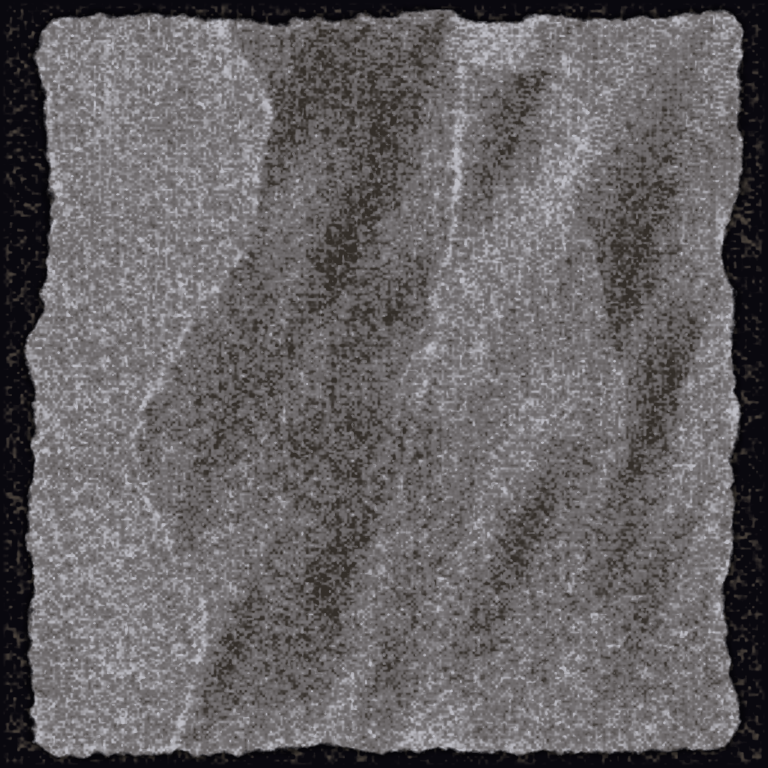
Reproduce this texture procedurally as a three.js fragment shader.

```glsl
varying vec2 vUv;

const vec3 GROUT = vec3(0.035, 0.03, 0.055);
const vec3 GROUT_GRIT = vec3(0.30, 0.27, 0.24);
const vec3 STONE_DARK = vec3(0.20, 0.18, 0.16);
const vec3 STONE_MID = vec3(0.43, 0.415, 0.42);
const vec3 STONE_LIGHT = vec3(0.74, 0.74, 0.77);
const float STREAK_TILT = 0.42;
const float GRAIN_SCALE = 300.0;
const float GRAIN_STRENGTH = 0.50;
const float EDGE_SOFTNESS = 0.003;

float hash(vec2 p) {
  return fract(sin(dot(p, vec2(127.1, 311.7))) * 43758.545);
}

float noise(vec2 p) {
  vec2 i = floor(p);
  vec2 f = fract(p);
  f = f * f * (3.0 - 2.0 * f);
  return mix(mix(hash(i), hash(i + vec2(1.0, 0.0)), f.x),
             mix(hash(i + vec2(0.0, 1.0)), hash(i + 1.0), f.x), f.y);
}

float fbm(vec2 p) {
  float sum = 0.0;
  float amp = 0.5;
  for (int i = 0; i < 4; i++) {
    sum += amp * noise(p);
    p = p * 2.03 + 17.3;
    amp *= 0.5;
  }
  return sum / 0.9375;
}

vec2 tilt(vec2 p) {
  float c = cos(STREAK_TILT);
  float s = sin(STREAK_TILT);
  return vec2(c * p.x - s * p.y, s * p.x + c * p.y);
}

// Soft ellipse lying along the streaks; size is half width, half length
float patchAt(vec2 p, vec2 centre, vec2 size) {
  vec2 q = tilt(p - centre) / size;
  return exp(-dot(q, q));
}

// Moves a boundary to x as y climbs from y0 to y1
float bend(float from, float y, float y0, float y1, float x) {
  return mix(from, x, smoothstep(y0, y1, y));
}

float leftRidge(float y) {
  float x = bend(0.228, y, 0.02, 0.15, 0.262);
  x = bend(x, y, 0.20, 0.28, 0.224);
  x = bend(x, y, 0.30, 0.37, 0.180);
  x = bend(x, y, 0.43, 0.62, 0.260);
  x = bend(x, y, 0.58, 0.70, 0.328);
  x = bend(x, y, 0.72, 0.85, 0.354);
  return bend(x, y, 0.85, 0.98, 0.288);
}

float middleRidge(float y) {
  float x = bend(0.512, y, 0.25, 0.60, 0.562);
  return bend(x, y, 0.58, 0.77, 0.598);
}

float rightRidge(float y) {
  float x = bend(0.825, y, 0.42, 0.68, 0.775);
  x = bend(x, y, 0.64, 0.75, 0.745);
  x = bend(x, y, 0.75, 0.84, 0.762);
  return bend(x, y, 0.86, 0.91, 0.700);
}

float line(float d, float width) {
  return exp(-d * d / (width * width));
}

// Inside distance of the chipped slab, positive on the stone
float slab(vec2 p) {
  float chipX = (noise(vec2(p.y * 13.0, floor(p.x + 0.5) * 9.0)) - 0.5) * 0.026;
  float chipY = (noise(vec2(p.x * 14.0, 31.0 + floor(p.y + 0.5) * 9.0)) - 0.5) * 0.018;
  float rough = (fbm(p * 55.0) - 0.5) * 0.016;
  float left = p.x - mix(0.036, 0.054, smoothstep(0.54, 0.60, p.y)) + chipX;
  float right = 0.960 - 0.012 * line(p.y - 0.68, 0.05) - 0.015 * line(p.y - 0.22, 0.05) - p.x + chipX;
  vec2 inset = vec2(min(left, right), min(p.y - 0.025, 0.978 - p.y) + chipY);
  vec2 corner = max(0.022 - inset, 0.0);
  return min(min(inset.x, inset.y), 0.022 - length(corner)) + rough;
}

void main() {
  vec2 p = vUv;
  vec2 warped = p + (vec2(fbm(p * 24.0), fbm(p * 24.0 + 50.0)) - 0.5) * 0.022;
  float leftD = warped.x - leftRidge(p.y);
  float middleD = warped.x - middleRidge(p.y);
  float rightD = warped.x - rightRidge(p.y);

  // Broad layers
  float leftSlab = 1.0 - smoothstep(-0.006, 0.006, leftD);
  float upper = smoothstep(0.40, 0.52, p.y);
  float plateau = smoothstep(-0.015, 0.02, middleD) * (1.0 - smoothstep(-0.006, 0.008, rightD));
  float tone = 0.43 + 0.055 * plateau * upper;
  tone += 0.09 * smoothstep(0.84, 0.96, p.x) + 0.07 * (1.0 - smoothstep(0.02, 0.13, p.y));

  // Dark and pale patches
  float dark = patchAt(warped, vec2(0.40, 0.87), vec2(0.045, 0.12));
  dark += patchAt(warped, vec2(0.49, 0.82), vec2(0.06, 0.18)) * 0.7;
  dark += patchAt(warped, vec2(0.645, 0.81), vec2(0.042, 0.12)) * 1.4 * smoothstep(-0.005, 0.01, middleD);
  dark += patchAt(warped, vec2(0.45, 0.65), vec2(0.035, 0.10));
  dark += patchAt(warped, vec2(0.53, 0.60), vec2(0.04, 0.07)) * 0.8;
  dark += patchAt(warped, vec2(0.29, 0.50), vec2(0.04, 0.11));
  dark += patchAt(warped, vec2(0.44, 0.40), vec2(0.06, 0.14)) * 0.6;
  dark += patchAt(warped, vec2(0.83, 0.68), vec2(0.05, 0.15)) * 0.8 * smoothstep(-0.004, 0.008, rightD);
  dark += patchAt(warped, vec2(0.86, 0.48), vec2(0.035, 0.10)) * 0.7;
  dark += patchAt(warped, vec2(0.70, 0.29), vec2(0.045, 0.16)) * 0.8;
  dark += patchAt(warped, vec2(0.41, 0.20), vec2(0.04, 0.14)) * 0.6;
  dark += patchAt(warped, vec2(0.30, 0.16), vec2(0.025, 0.08)) * 0.7;
  float pale = patchAt(warped, vec2(0.37, 0.68), vec2(0.03, 0.15));
  pale += patchAt(warped, vec2(0.30, 0.29), vec2(0.03, 0.10)) * 0.7;
  pale += patchAt(warped, vec2(0.72, 0.79), vec2(0.035, 0.10)) * 0.6;
  float topLedge = smoothstep(0.568, 0.585, warped.x) * (1.0 - smoothstep(0.74, 0.765, warped.x))
                 * smoothstep(-0.006, 0.008, warped.y - 0.925 + (p.x - 0.58) * 0.16);
  tone += (0.07 * pale - 0.15 * dark) * (1.0 - topLedge) + 0.10 * topLedge;

  // Slanted weathering on the exposed layers
  float streak = fbm(tilt(warped) * vec2(32.0, 7.0));
  tone += (streak - 0.5) * 0.30;
  tone = mix(tone, 0.51 + (fbm(p * 13.0) - 0.5) * 0.14, leftSlab);

  // Broken pale ridges
  float broken = smoothstep(0.25, 0.75, noise(p * 48.0));
  float ridges = line(leftD, 0.006) * 0.75;
  ridges += line(middleD, 0.006) * smoothstep(0.25, 0.5, p.y) * (1.0 - smoothstep(0.91, 0.94, p.y));
  ridges += line(rightD, 0.004) * upper * (1.0 - smoothstep(0.88, 0.91, p.y)) * 0.45;
  ridges += line(warped.x - 0.905 - 0.018 * sin(p.y * 24.0), 0.006)
          * smoothstep(0.27, 0.32, p.y) * (1.0 - smoothstep(0.52, 0.60, p.y)) * 0.6;
  tone += ridges * mix(0.06, 0.22, broken);

  // Mineral grain and sparkling flecks
  float grain = mix(noise(p * GRAIN_SCALE), noise(p * vec2(150.0, 200.0) + 9.0), 0.4);
  tone += (grain - 0.5) * GRAIN_STRENGTH;
  tone += smoothstep(0.76, 0.96, noise(p * 170.0 + 40.0)) * 0.16;

  // Chipped rim and dark surround
  float edge = slab(p);
  tone += line(edge - 0.006, 0.007) * 0.10 * broken;
  vec3 stone = mix(STONE_DARK, STONE_MID, smoothstep(0.15, 0.43, tone));
  stone = mix(stone, STONE_LIGHT, smoothstep(0.40, 0.80, tone));
  float frame = min(min(p.x, 1.0 - p.x), min(p.y, 1.0 - p.y));
  float grit = smoothstep(0.48, 0.90, 0.6 * noise(p * 210.0) + 0.4 * fbm(p * 70.0));
  vec3 grout = mix(GROUT, GROUT_GRIT, grit * smoothstep(0.002, 0.012, frame));
  grout *= mix(0.5, 1.0, smoothstep(0.0, 0.012, -edge));
  gl_FragColor = vec4(mix(grout, stone, smoothstep(-EDGE_SOFTNESS, EDGE_SOFTNESS, edge)), 1.0);
}
```
